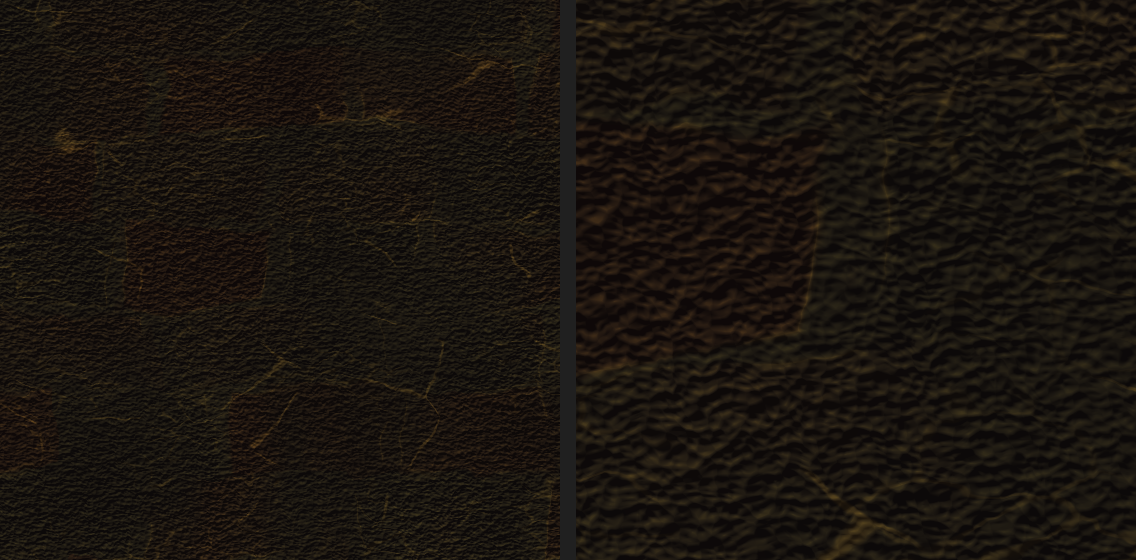
Left, the full canvas; right, a detail of the centre.
A WebGL 1 fragment shader for this texture:

```glsl
precision highp float;
// Dark, weathered stone wall: crooked blocks with olive joints and ochre cracks.
// Embossed cellular noise makes the wrinkled grain, layered sines bend and
// fade the joints and cracks, and a four-colour ramp shades the result.
uniform vec2 u_resolution;

const vec3 SOOT  = vec3(0.050, 0.036, 0.035);
const vec3 UMBER = vec3(0.110, 0.088, 0.068);
const vec3 OLIVE = vec3(0.160, 0.130, 0.088);
const vec3 OCHRE = vec3(0.235, 0.190, 0.108);
const vec3 CRACK_GLOW = vec3(0.130, 0.092, 0.020);

vec2 hash2(vec2 p) {
  vec3 q = fract(p.xyx * vec3(0.1031, 0.1030, 0.0973));
  q += dot(q, q.yzx + 33.33);
  return fract((q.xx + q.yz) * q.zy);
}

// Layered, rotated sines, roughly -1 to 1.
float waves(vec2 p, float seed) {
  float sum = 0.0, amp = 0.5;
  for (int i = 0; i < 5; i++) {
    p = mat2(0.8, 0.6, -0.6, 0.8) * p * 1.6 + seed;
    p += 0.6 * sin(p.yx * 0.9 + seed);
    sum += amp * sin(p.x) * sin(p.y + 1.3);
    amp *= 0.62;
  }
  return sum;
}

vec2 bend(vec2 p, float freq, float amount) {
  return p + amount * vec2(waves(p * freq, 1.7), waves(p * freq, 5.2));
}

// Distances to the nearest and second nearest cell points.
vec2 cellular(vec2 p) {
  vec2 cell = floor(p), local = fract(p);
  vec2 nearest = vec2(8.0);
  for (int y = -1; y <= 1; y++) {
    for (int x = -1; x <= 1; x++) {
      vec2 o = vec2(float(x), float(y));
      float d = length(o + hash2(cell + o) - local);
      nearest.y = min(nearest.y, max(nearest.x, d));
      nearest.x = min(nearest.x, d);
    }
  }
  return nearest;
}

float relief(vec2 p) {
  return 0.5 * cellular(p * vec2(120.0, 190.0)).x
       + 0.6 * cellular(p * vec2(46.0, 90.0) + 31.0).x;
}

// Slope of the relief towards a light from above.
float emboss(vec2 p, vec2 light) {
  return relief(p - light) - relief(p + light);
}

// Thin lines along cell borders.
float cracks(vec2 p, vec2 scale, float width) {
  vec2 d = cellular(p * scale);
  return 1.0 - smoothstep(0.25 * width, width, d.y - d.x);
}

// x: signed distance to the joint (negative inside it), y: random block value.
vec2 blocks(vec2 p, float wear) {
  float rows = 6.6;
  float row = floor(p.y * rows);
  vec2 rnd = hash2(vec2(row + 40.0, 7.0));
  float columns = 2.2 + 1.8 * rnd.x;
  float x = p.x * columns + 5.0 * rnd.y;
  vec2 f = fract(vec2(x, p.y * rows));
  vec2 edge = min(f, 1.0 - f) / vec2(columns, rows);
  float d = min(edge.x - 0.016, edge.y - 0.005) - 0.012 * wear;
  return vec2(d, hash2(vec2(floor(x) + 20.0, row + 60.0)).x);
}

vec3 ramp(float level) {
  float t = clamp(level, 0.0, 1.15) * 3.0;
  vec3 c = mix(SOOT, UMBER, min(t, 1.0));
  c = mix(c, OLIVE, clamp(t - 1.0, 0.0, 1.0));
  return mix(c, OCHRE, max(t - 2.0, 0.0));
}

void main() {
  vec2 p = gl_FragCoord.xy / min(u_resolution.x, u_resolution.y);
  vec2 rough = bend(p, 40.0, 0.004);
  vec2 crooked = bend(rough, 5.0, 0.035);
  float patches = waves(p * 4.0, 2.3);
  float breaks = waves(p * 11.0, 4.1);

  // Blocks and their worn joints
  vec2 block = blocks(crooked, waves(p * 6.0, 3.6));
  float visible = smoothstep(-0.4, 0.3, patches + 0.5 * breaks);
  float joint = (1.0 - smoothstep(-0.004, 0.004, block.x)) * visible;
  float rim = exp(-abs(block.x) / 0.0016) * smoothstep(-0.1, 0.4, breaks);

  // Long cracks and short wrinkles
  float crack = cracks(crooked, vec2(4.0, 7.0), 0.030)
              * smoothstep(0.0, 0.35, breaks - 0.3 * patches);
  float wrinkle = cracks(bend(rough, 18.0, 0.012), vec2(13.0, 34.0), 0.09)
                * smoothstep(0.0, 0.5, waves(p * 9.0, 6.4));
  float lines = max(max(0.8 * rim, crack), 0.55 * wrinkle);

  // Grain and tone
  float grain = emboss(rough, vec2(-0.0006, 0.0013));
  float gain = 1.75 * (1.0 + 0.35 * patches) * mix(1.0, 0.75, joint);
  float level = 0.25 + gain * grain + 0.09 * waves(p * 7.0, 0.8)
              + 0.09 * joint + 0.16 * lines;

  // Reddish and olive stone
  float redness = smoothstep(0.2, 0.9, block.y + 0.5 * patches) * (1.0 - joint);
  vec3 tint = mix(vec3(0.96, 1.02, 0.98), vec3(1.08, 0.92, 0.87), redness);
  vec3 color = ramp(level) * tint + CRACK_GLOW * lines * (0.5 + 0.5 * level);
  gl_FragColor = vec4(color, 1.0);
}
```
